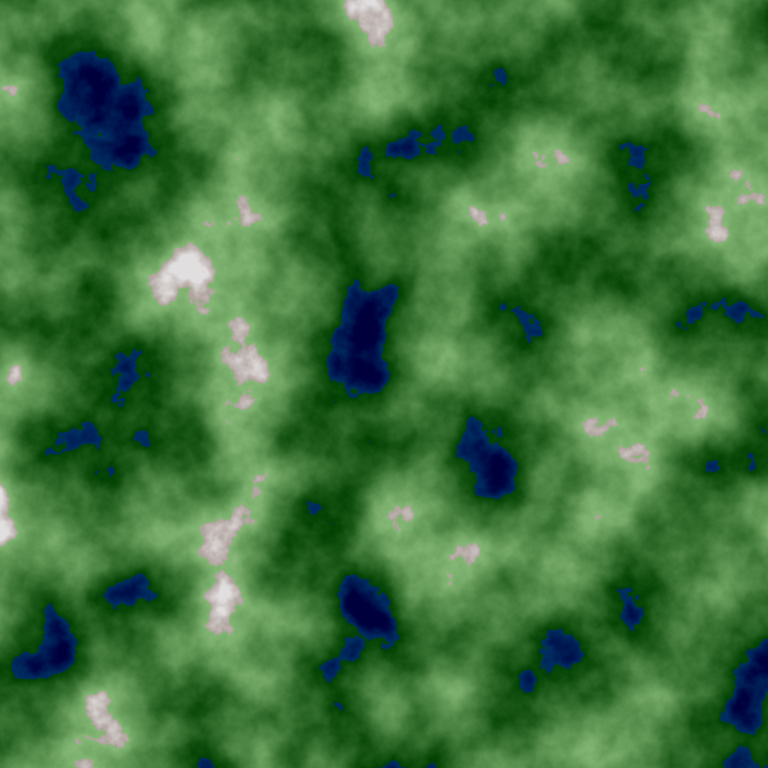
A WebGL 2 fragment shader for this texture:

```glsl
#version 300 es
precision highp float;
// Aerial terrain map: fractal gradient noise gives a height field,
// which is coloured as lakes at the bottom, green land in between
// and pale rock on the highest peaks.

uniform vec2 u_resolution;
out vec4 fragColor;

float hash(vec2 p) {
    vec3 q = fract(p.xyx * 0.1031);
    q += dot(q, q.yzx + 33.33);
    return fract((q.x + q.y) * q.z);
}

// Dot product of a random unit gradient at a lattice corner with the offset
float corner(vec2 cell, vec2 offset) {
    float angle = 6.28318 * hash(cell);
    return dot(vec2(cos(angle), sin(angle)), offset);
}

float gradientNoise(vec2 p) {
    vec2 i = floor(p);
    vec2 f = p - i;
    vec2 u = f * f * f * (f * (f * 6.0 - 15.0) + 10.0);
    vec2 e = vec2(0.0, 1.0);
    float bottom = mix(corner(i, f), corner(i + e.yx, f - e.yx), u.x);
    float top = mix(corner(i + e, f - e), corner(i + 1.0, f - 1.0), u.x);
    return mix(bottom, top, u.y);
}

// Sum of octaves, scaled to roughly unit standard deviation
float terrainHeight(vec2 p) {
    const mat2 turn = mat2(0.8, 0.6, -0.6, 0.8);
    float sum = 0.0;
    float amplitude = 4.0;
    for (int octave = 0; octave < 6; octave++) {
        sum += amplitude * gradientNoise(p);
        p = turn * p * 2.0 + 17.3;
        amplitude *= 0.5;
    }
    return sum;
}

void main() {
    vec2 uv = gl_FragCoord.xy / u_resolution.y;
    float height = terrainHeight(uv * 6.0 + 41.7);
    float waterLevel = -1.65;
    float rockLevel = 1.93;

    // Colour ramps within each zone
    vec3 land = mix(vec3(0.0, 0.25, 0.0), vec3(0.52, 0.72, 0.46),
                    clamp((height - waterLevel) / (rockLevel - waterLevel), 0.0, 1.0));
    vec3 water = mix(vec3(0.0, 0.19, 0.39), vec3(0.0, 0.0, 0.24),
                     clamp((waterLevel - height) / 0.9, 0.0, 1.0));
    vec3 rock = mix(vec3(0.68, 0.63, 0.61), vec3(0.88, 0.87, 0.87),
                    clamp((height - rockLevel) / 0.7, 0.0, 1.0));

    // Crisp, antialiased shorelines and rock edges
    float edge = 0.75 * fwidth(height) + 0.0001;
    vec3 color = mix(water, land, smoothstep(-edge, edge, height - waterLevel));
    color = mix(color, rock, smoothstep(-edge, edge, height - rockLevel));
    fragColor = vec4(color, 1.0);
}
```
